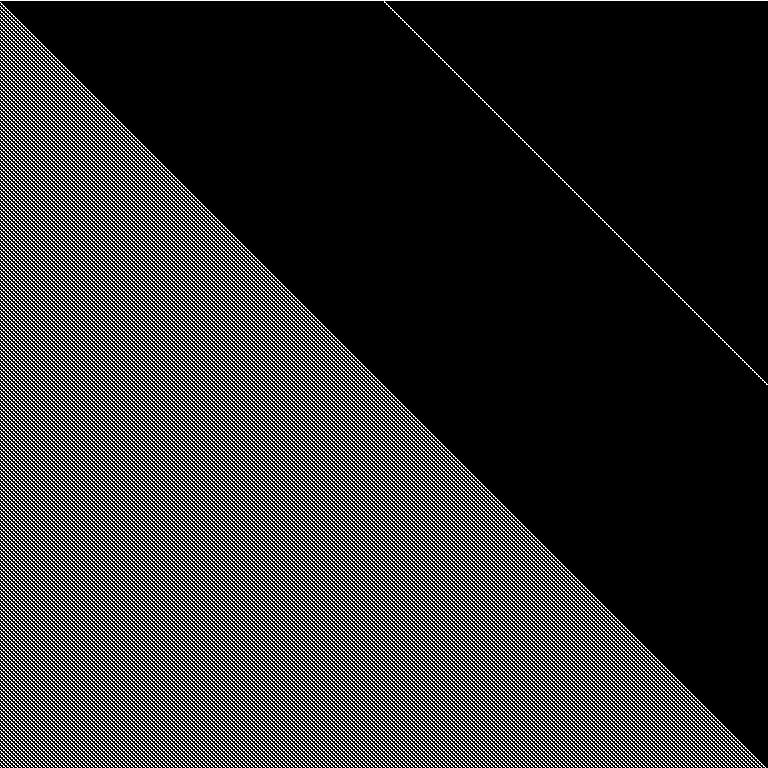
Give the GLSL for this background, as a WebGL 1 fragment shader.

```glsl
precision highp float;
// A black field whose lower left half is woven from fine diagonal pulses,
// plus one lone pulse running down from the middle of a bright top rim.
// Closed formulas light the cells of a grid; a tent filter smooths them.

uniform vec2 u_resolution;

const float CELLS = 768.0;        // grid cells per canvas side
const float RIM_ROWS = 1.0;       // bright rows along the top
const float LONE_START = 384.0;   // column where the lone pulse begins
const float FILL_DELAY = 1.0;     // rows before the first pulse at the left
const float PULSE_PERIOD = 4.0;   // cells between pulses of the woven half
const vec3 BACKGROUND = vec3(0.0);
const vec3 LIT = vec3(1.0);
const int FILTER_REACH = 3;       // cells looked at on each side
const float MAX_RADIUS = 3.0;     // widest filter, in cells

float equals(float a, float b) {
  return 1.0 - step(0.5, abs(a - b));
}

// A pulse lights its leading cell, and on odd rows also the one behind it.
float pulse(float lag, float row) {
  float odd = floor(mod(row + 0.5, 2.0));
  return max(equals(lag, 0.0), equals(lag, 1.0) * odd);
}

// Brightness of one grid cell, with rows counted down from below the rim.
float cellLight(vec2 cell) {
  float row = CELLS - 1.0 - cell.y - RIM_ROWS;
  float rim = 1.0 - step(-0.5, row);

  // Repeated pulses travelling one column to the right per row.
  float fillLag = row - FILL_DELAY - cell.x;
  float inside = step(-0.5, fillLag);
  float phase = floor(mod(fillLag + 0.5, PULSE_PERIOD));
  float fill = inside * pulse(phase, row);

  // The lone pulse.
  float lone = pulse(row + LONE_START - cell.x, row);
  return max(rim, max(fill, lone));
}

void main() {
  vec2 position = gl_FragCoord.xy / u_resolution * CELLS;
  vec2 base = floor(position);
  vec2 radius = clamp(CELLS / u_resolution, 1.0, MAX_RADIUS);

  // Tent filter over the nearby cells, as wide as one pixel needs.
  float light = 0.0;
  float total = 0.0;
  for (int j = -FILTER_REACH; j <= FILTER_REACH; j++) {
    for (int i = -FILTER_REACH; i <= FILTER_REACH; i++) {
      vec2 cell = base + vec2(float(i), float(j));
      vec2 tent = max(1.0 - abs(cell + 0.5 - position) / radius, 0.0);
      vec2 onGrid = step(0.0, cell) * step(cell, vec2(CELLS - 1.0));
      float weight = tent.x * tent.y * onGrid.x * onGrid.y;
      light += weight * cellLight(cell);
      total += weight;
    }
  }
  gl_FragColor = vec4(mix(BACKGROUND, LIT, light / total), 1.0);
}
```
